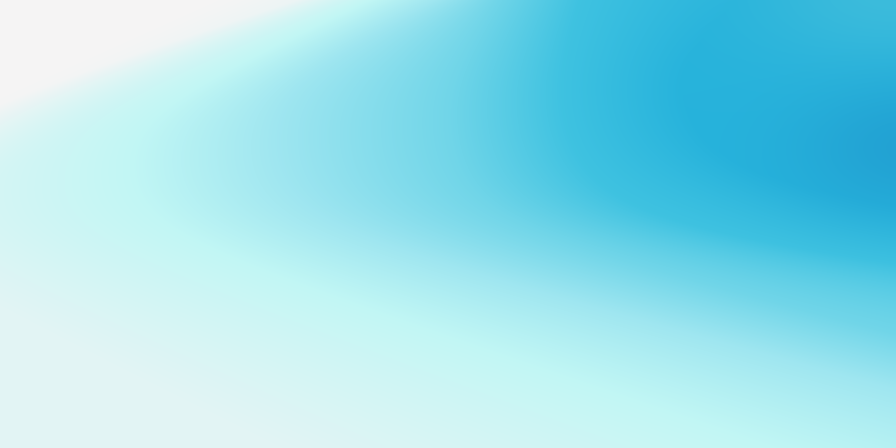
Reproduce this background procedurally as a Shadertoy shader.

```glsl
// A soft aqua backdrop: nested curved bands sweep open to the right,
// from white and pale mint at the left to deep blue at the right edge.
// Each band edge is a smooth curve x(y); colours blend between edges.

const vec3 WHITE = vec3(0.961, 0.957, 0.957);
const vec3 MIST  = vec3(0.886, 0.957, 0.955);
const vec3 MINT  = vec3(0.758, 0.965, 0.957);
const vec3 SKY   = vec3(0.620, 0.900, 0.940);
const vec3 AQUA  = vec3(0.440, 0.835, 0.910);
const vec3 CYAN  = vec3(0.245, 0.760, 0.880);
const vec3 AZURE = vec3(0.150, 0.700, 0.860);
const vec3 BLUE  = vec3(0.130, 0.630, 0.825);
const vec3 TEAL  = vec3(0.235, 0.735, 0.860);

// Smooth version of max(d, 0)
float softRamp(float d) {
    return 0.5 * (d + sqrt(d * d + 0.01));
}

// Band edge: leftmost near 'left', leaning right above 'top' and below 'bottom'
float bandEdge(float depth, float left, float top, float topSlope, float bottom, float bottomSlope) {
    return left + topSlope * softRamp(top - depth) + bottomSlope * softRamp(depth - bottom);
}

// Linear blend from one colour to the next between two edges
vec3 blendBand(vec3 base, vec3 next, float x, float start, float end) {
    return mix(base, next, clamp((x - start) / (end - start), 0.0, 1.0));
}

// Gaussian spot with separate horizontal and vertical radii
float glow(vec2 p, vec2 center, vec2 radius) {
    vec2 d = (p - center) / radius;
    return exp(-dot(d, d));
}

void mainImage(out vec4 fragColor, in vec2 fragCoord) {
    vec2 p = fragCoord / iResolution.xy;
    float depth = 1.0 - p.y; // distance down from the top

    // Band edges from left to right
    float mintEdge  = bandEdge(depth, 0.098, 0.27, 1.10, 0.50, 1.5);
    float skyEdge   = bandEdge(depth, 0.265, 0.20, 1.00, 0.49, 1.9);
    float aquaEdge  = bandEdge(depth, 0.470, 0.20, 0.35, 0.49, 2.0);
    float cyanEdge  = bandEdge(depth, 0.585, 0.20, 0.20, 0.51, 4.0);
    float azureEdge = bandEdge(depth, 0.700, 0.15, 0.60, 0.42, 4.0);

    // White corner fading into mist
    vec3 color = mix(WHITE, MIST, smoothstep(0.20, 0.40, depth + 0.9 * p.x));

    // Nested bands
    float mintWidth = 0.08 + 0.47 * depth;
    color = blendBand(color, MINT, p.x, mintEdge - mintWidth, mintEdge);
    color = blendBand(color, SKY, p.x, mintEdge, skyEdge);
    color = blendBand(color, AQUA, p.x, skyEdge, aquaEdge);
    color = blendBand(color, CYAN, p.x, aquaEdge, cyanEdge);
    color = blendBand(color, AZURE, p.x, cyanEdge, azureEdge);

    // Lighter top right corner and the deepest blue on the right edge
    color = mix(color, TEAL, glow(p, vec2(1.0, 1.02), vec2(0.16, 0.18)));
    color = mix(color, BLUE, 0.95 * glow(p, vec2(1.02, 0.67), vec2(0.13, 0.15)));

    fragColor = vec4(color, 1.0);
}
```
